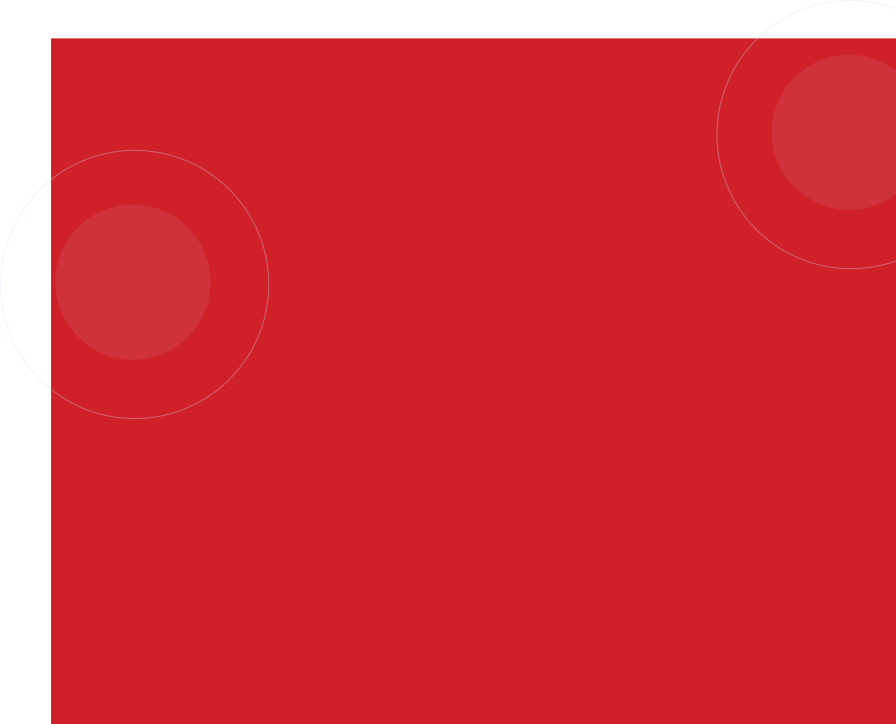
Write a Shadertoy shader that draws this background.

```glsl
// A flat red panel on white, inset from the left and top edges, with two
// pale emblems: a faint disc inside a thin ring. Each shape is a distance
// function, blended with edges one pixel soft. Lengths are in canvas heights.

const vec3 PAPER_COLOR = vec3(1.0);
const vec3 PANEL_COLOR = vec3(0.816, 0.129, 0.157);
const vec3 TINT_COLOR  = vec3(0.79, 0.86, 1.0);

const vec2  PANEL_CORNER = vec2(0.0705, 0.9470);  // top left of the panel
const vec2  FIRST_CENTER = vec2(0.1836, 0.6103);  // left emblem
const vec2  EMBLEM_STEP  = vec2(0.9895, 0.2070);  // from left emblem to right
const int   EMBLEM_COUNT = 2;

const float DISC_RADIUS  = 0.1071;
const float DISC_OPACITY = 0.09;
const vec2  RING_OFFSET  = vec2(0.0024, -0.0032); // ring center from disc center
const float RING_RADIUS  = 0.1852;
const float RING_WIDTH   = 0.0014;
const float RING_OPACITY = 0.35;

// Coverage of a shape whose signed distance is negative inside.
float coverage(float dist, float pixel) {
    return clamp(0.5 - dist / pixel, 0.0, 1.0);
}

// Coverage of a thin stroke, kept true for widths below one pixel.
float strokeCoverage(float dist, float width, float pixel) {
    float halfWidth = 0.5 * width;
    return coverage(dist - halfWidth, pixel) - coverage(dist + halfWidth, pixel);
}

void mainImage(out vec4 fragColor, in vec2 fragCoord) {
    float pixel = 1.0 / iResolution.y;
    vec2 pos = fragCoord * pixel;

    // Panel, open toward the right and bottom edges
    float panel = coverage(PANEL_CORNER.x - pos.x, pixel)
                * coverage(pos.y - PANEL_CORNER.y, pixel);
    vec3 color = mix(PAPER_COLOR, PANEL_COLOR, panel);

    // Emblems
    for (int i = 0; i < EMBLEM_COUNT; i++) {
        vec2 local = pos - FIRST_CENTER - float(i) * EMBLEM_STEP;
        float disc = coverage(length(local) - DISC_RADIUS, pixel);
        float ring = strokeCoverage(length(local - RING_OFFSET) - RING_RADIUS,
                                    RING_WIDTH, pixel);
        color = mix(color, TINT_COLOR, DISC_OPACITY * disc);
        color = mix(color, TINT_COLOR, RING_OPACITY * ring);
    }

    fragColor = vec4(color, 1.0);
}
```
